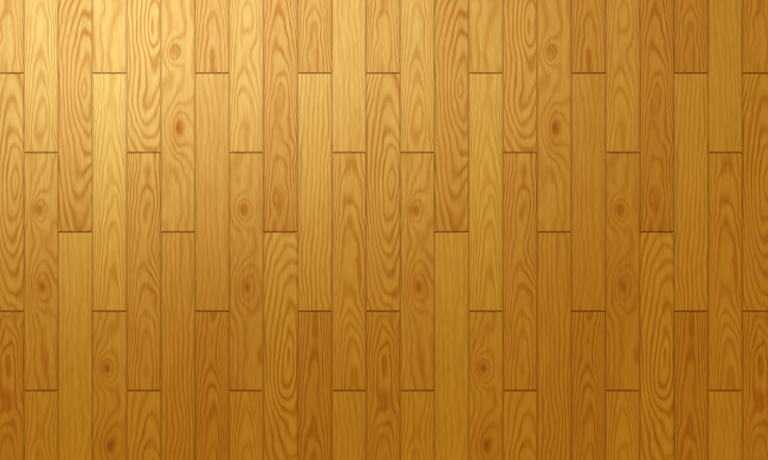
This texture is drawn by a WebGL 2 fragment shader. Its source:

```glsl
#version 300 es
precision highp float;
// Staggered golden wooden floor planks, lit from the upper left.
uniform vec2 u_resolution;
out vec4 fragColor;

// Grain of each plank in the tile, two per column:
// 0 plain, 1 fine lines, 2 pale arches, 3 swirl, 4 knots, 5 dark arches
const int GRAIN[22] = int[22](5, 3, 2, 4, 3, 0, 4, 2, 3, 5, 4, 1, 5, 0, 2, 4, 5, 3, 5, 1, 0, 5);

float hash(vec2 p) {
  return fract(sin(dot(p, vec2(127.1, 311.7))) * 43758.5453);
}

float noise(vec2 p) {
  vec2 i = floor(p), f = fract(p);
  f = f * f * (3.0 - 2.0 * f);
  return mix(mix(hash(i), hash(i + vec2(1, 0)), f.x),
             mix(hash(i + vec2(0, 1)), hash(i + vec2(1, 1)), f.x), f.y);
}

// Soft oval bump around a knot centre
float knot(vec2 p, vec2 centre, vec2 size) {
  vec2 d = (p - centre) / size;
  return exp(-dot(d, d));
}

void main() {
  vec2 uv = gl_FragCoord.xy / u_resolution;
  float top = 1.0 - uv.y;

  // Plank layout: tile of 11 columns, ends stepping down by a third of a plank
  float across = uv.x * 22.45 + 0.3;
  float column = mod(floor(across), 11.0);
  float down = (top - 0.159 - 0.1725 * mod(column, 3.0)) / 0.5175;
  float row = mod(floor(down), 2.0);
  int grain = GRAIN[int(column) * 2 + 1 - int(row)];
  // The first plank of each pair lies above the reference joint
  if (row < 0.5) grain = GRAIN[int(column) * 2 + 1];
  else grain = GRAIN[int(column) * 2];
  vec2 id = vec2(column, row);
  float seed = hash(id + 3.7);

  // Position in the plank, in plank widths
  vec2 p = vec2(fract(across) - 0.5, fract(down) * 6.93);
  vec2 shift = id * vec2(17.0, 31.0);
  float warp = noise(p * vec2(1.6, 0.7) + shift) - 0.5;
  float ripple = noise(p * vec2(5.0, 2.2) + shift) - 0.5;

  // Growth rings: contours of a height field
  float rings = p.x * 6.0 + warp * 2.0 + ripple * 0.4;
  float strength = 0.3;
  float heart = 0.0;
  if (grain == 1) {
    rings = p.x * 7.0 + warp * 2.5 + ripple * 0.5;
    strength = 0.6;
  } else if (grain == 2 || grain == 5) {
    float bend = p.x - 0.2 * (seed - 0.5) - 0.2 * warp;
    rings = p.y * 0.85 - bend * bend * 15.0 + warp * 2.2 + ripple * 0.7;
    strength = grain == 5 ? 0.8 : 0.55;
  } else if (grain == 3) {
    vec2 eye = (p - vec2(0.25, 2.6 + seed)) * vec2(1.0, 0.2);
    rings = 8.0 * length(eye) + warp * 2.0 + ripple * 0.5;
    strength = 0.85;
  } else if (grain == 4) {
    float upper = knot(p, vec2(-0.1, 1.7), vec2(0.24, 0.4));
    float lower = knot(p, vec2(0.0, 3.9), vec2(0.34, 0.7));
    rings = p.x * 3.0 + 2.6 * upper + 3.2 * lower + warp * 2.4 + ripple * 0.5;
    heart = 0.7 * knot(p, vec2(-0.1, 1.65), vec2(0.16, 0.2))
          + 0.7 * knot(p, vec2(0.02, 3.9), vec2(0.1, 0.17)) + 0.25 * lower;
    strength = 0.6;
  }
  float line = pow(0.5 + 0.5 * sin(6.2832 * rings), 2.0);
  line = mix(line, 0.375, smoothstep(0.35, 0.9, fwidth(rings)));
  line *= strength * (0.6 + 0.8 * noise(p * vec2(3.0, 0.8) + shift + 9.0));

  // Warm spotlight fading to deep amber
  vec2 toLamp = vec2((uv.x - 0.17) * 0.92, top);
  float light = exp(-3.5 * dot(toLamp, toLamp));
  vec3 colour = mix(vec3(0.67, 0.425, 0.085), vec3(0.99, 0.82, 0.48), light);

  // Plank tone, rings, knots and fibres
  float tone = seed - 0.5 + (grain == 2 ? 0.3 : 0.0) - (grain == 5 ? 0.35 : 0.0);
  colour *= 1.0 + tone * vec3(0.05, 0.11, 0.14);
  colour *= 1.0 - line * vec3(0.1, 0.21, 0.36);
  colour *= 1.0 - min(heart, 1.0) * vec3(0.15, 0.32, 0.5);
  float fibre = noise(p * vec2(26.0, 5.0) + shift) + noise(p * vec2(14.0, 1.2) + shift);
  colour *= 1.0 + (fibre - 1.0) * vec3(0.045, 0.06, 0.09);

  // Thin joints, faint along the sides and clearer at the ends
  float pixel = 22.45 / u_resolution.x;
  float side = 0.5 - abs(p.x);
  float end = min(p.y, 6.93 - p.y);
  float joint = 0.16 * (1.0 - smoothstep(0.01, 0.03 + pixel, side));
  joint = max(joint, 0.32 * (1.0 - smoothstep(0.01, 0.02 + pixel, end)));
  colour *= 1.0 - joint * vec3(0.8, 1.0, 1.2);

  fragColor = vec4(colour, 1.0);
}
```
